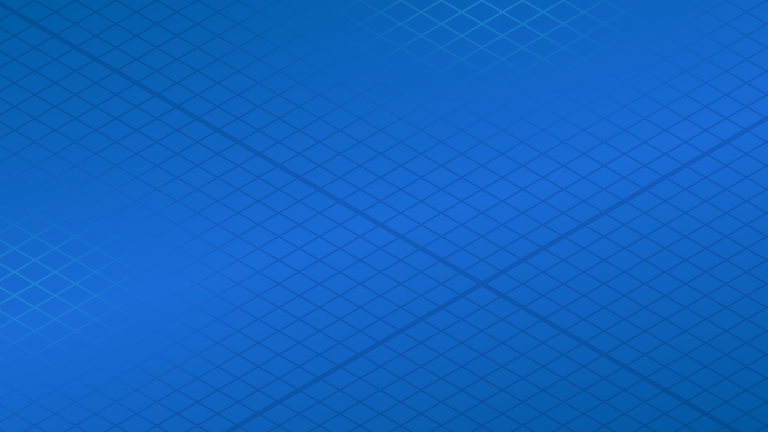
A Shadertoy shader for this background:

```glsl
// Antialiased stroke of a given half width around distance d
float stroke(float d, float halfWidth) {
    float aa = 0.6 / iResolution.y;
    return 1.0 - smoothstep(halfWidth - aa, halfWidth + aa, d);
}

// Elliptical radius around a glow centre
float ellipse(vec2 p, vec2 centre, vec2 radii) {
    return length((p - centre) / radii);
}

void mainImage(out vec4 fragColor, in vec2 fragCoord) {
    vec2 p = fragCoord / iResolution.y;

    // Bright diagonal band fading to darker corners
    float side = 0.225 - p.y + 0.28 * p.x;
    float fade = sqrt(side * side + 0.0012) / 0.775;
    vec3 corner = side < 0.0 ? vec3(0.0, 0.36, 0.645) : vec3(0.0, 0.335, 0.61);
    vec3 color = mix(vec3(0.102, 0.422, 0.845), corner, min(fade, 1.0));

    // Two families of slanted lines, measured from the main crossing
    vec2 q = p - vec2(1.116, 0.343);
    vec2 offset = q.y + vec2(0.581, -0.581) * q.x;
    float period = 0.0547;
    vec2 thin = abs(fract(offset / period + 0.5) - 0.5) * period * 0.865;
    vec2 thick = abs(offset) * 0.865;
    float grid = max(stroke(thin.x, 0.0021), stroke(thin.y, 0.0021));
    float axes = max(stroke(thick.x, 0.0055), stroke(thick.y, 0.0055));

    // Near the glows the dark grid gives way to a light one
    float glow = min(ellipse(p, vec2(1.134, 1.0), vec2(0.41, 0.22)),
                     ellipse(p, vec2(0.046, 0.34), vec2(0.34, 0.21)));
    float darkness = smoothstep(0.85, 1.9, glow);
    float lightness = 1.0 - smoothstep(0.0, 1.05, glow);
    float shade = max(grid * darkness, axes * mix(0.4, 1.0, darkness));
    color *= 1.0 - shade * vec3(0.25, 0.14, 0.11);
    color = mix(color, vec3(0.14, 0.58, 0.83), 0.6 * grid * lightness);

    fragColor = vec4(color, 1.0);
}
```
